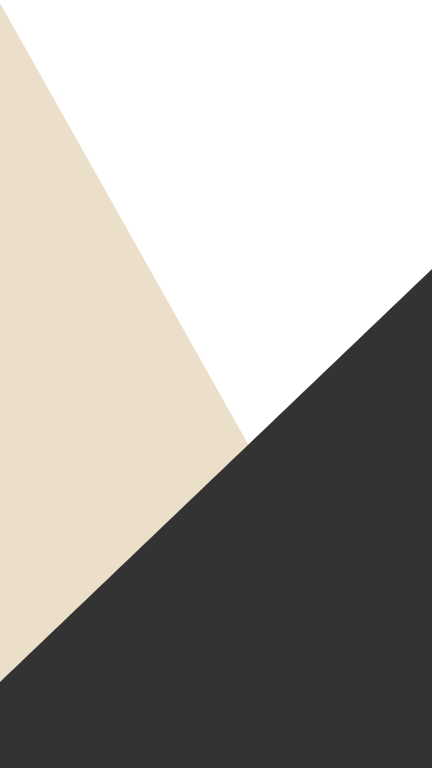
Reproduce this background procedurally as a Shadertoy shader.

```glsl
// Three flat paper-like areas: a white ground, a sand wedge on the left and
// a charcoal slope along the bottom. Each layer is a half-plane given by two
// points on its edge, blended over the last with a smooth one-pixel border.

// Colours
const vec3 WHITE    = vec3(1.0);
const vec3 SAND     = vec3(0.922, 0.874, 0.792);
const vec3 CHARCOAL = vec3(0.2);

// Edge end points, as fractions of the canvas
const vec2 WEDGE_TOP   = vec2(0.0, 0.996);
const vec2 WEDGE_TIP   = vec2(0.5744, 0.4215);
const vec2 SLOPE_LEFT  = vec2(0.0, 0.112);
const vec2 SLOPE_RIGHT = vec2(1.0, 0.6497);

// Border width in pixels
const float EDGE_SOFTNESS = 1.0;

// Signed distance to the line from a to b, positive on its right-hand side
float rightOfLine(vec2 p, vec2 a, vec2 b) {
    vec2 along = normalize(b - a);
    return dot(p - a, vec2(along.y, -along.x));
}

// Coverage of the half-plane to the right of the line from a to b
float halfPlane(vec2 p, vec2 a, vec2 b, float softness) {
    return clamp(0.5 + rightOfLine(p, a, b) / softness, 0.0, 1.0);
}

void mainImage(out vec4 fragColor, in vec2 fragCoord) {
    // Canvas height is one unit; x runs from 0 to the aspect ratio
    vec2 canvas = vec2(iResolution.x / iResolution.y, 1.0);
    vec2 p = fragCoord / iResolution.y;
    float softness = EDGE_SOFTNESS / iResolution.y;

    float wedge = halfPlane(p, WEDGE_TOP * canvas, WEDGE_TIP * canvas, softness);
    float slope = halfPlane(p, SLOPE_LEFT * canvas, SLOPE_RIGHT * canvas, softness);

    // Layers from back to front
    vec3 color = mix(WHITE, SAND, wedge);
    color = mix(color, CHARCOAL, slope);

    fragColor = vec4(color, 1.0);
}
```
